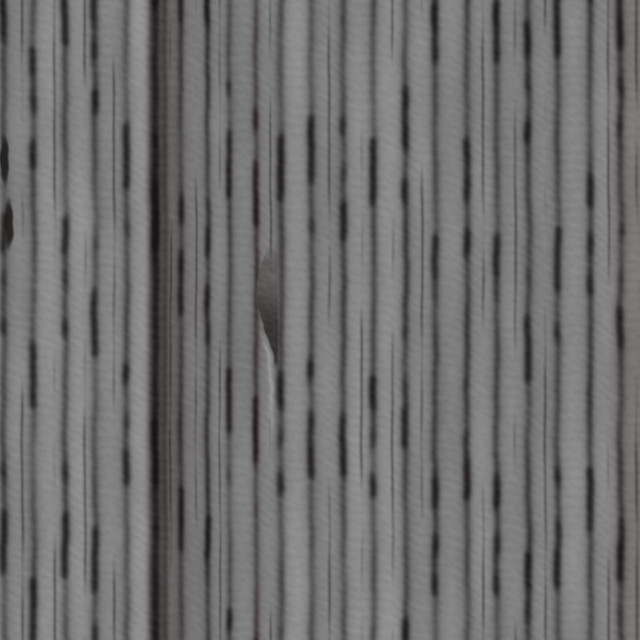
Give the GLSL for this texture, as a Shadertoy shader.

```glsl
// Weathered grey ribbed wood with dark broken grooves, a shaded fold and a torn chip.

float hash(vec2 p) {
    p = fract(p * vec2(0.1031, 0.1137));
    p += dot(p, p.yx + 33.33);
    return fract((p.x + p.y) * p.x * 17.0);
}

// Distance to the nearest scattered cell point
float cellular(vec2 p) {
    vec2 cell = floor(p), f = fract(p);
    float nearest = 2.0;
    for (int j = -1; j <= 1; j++)
    for (int i = -1; i <= 1; i++) {
        vec2 o = vec2(i, j);
        vec2 c = cell + o + 100.0;
        vec2 point = o + vec2(hash(c), hash(c + 57.0));
        nearest = min(nearest, length(point - f));
    }
    return nearest;
}

// Layered sines, roughly -1 to 1
float layeredSines(float t, float seed) {
    return 0.5 * sin(t * 9.0 + seed * 41.0)
         + 0.3 * sin(t * 22.0 + seed * 93.0)
         + 0.2 * sin(t * 49.0 + seed * 17.0);
}

float ribTone(float id, float y) {
    float seed = hash(vec2(id + 20.0, 3.0));
    return 0.535 + 0.055 * (seed - 0.5) + 0.018 * layeredSines(y * 0.6, seed);
}

float bell(float x, float width) {
    return exp(-x * x / (width * width));
}

void mainImage(out vec4 fragColor, in vec2 fragCoord) {
    vec2 uv = fragCoord / iResolution.xy;

    // Rib coordinate: ribs crowd together inside the fold
    float wobble = 0.0012 * layeredSines(uv.y * 1.3, 0.4);
    float x = uv.x + wobble;
    float u = (x - 0.0065) * 20.8 + clamp((x - 0.241) / 0.19, 0.0, 1.0);
    float id = floor(u + 0.5);
    float seed = hash(vec2(id + 20.0, 8.0));
    float d = u - id - 0.14 * (seed - 0.5);
    d += 0.025 * layeredSines(uv.y * 3.0, seed + 0.3);

    // Ribs with rounded shoulders
    float tone = mix(ribTone(id - 1.0, uv.y), ribTone(id, uv.y), smoothstep(-0.15, 0.15, d));
    tone *= 1.0 - 0.13 * bell(d, 0.27);

    // Grooves: a soft line overlaid with darker broken dashes
    float depth = 0.33 + 0.12 * (seed - 0.5) + 0.12 * layeredSines(uv.y, seed);
    float dash = smoothstep(0.05, 0.55, layeredSines(uv.y * 1.7, seed + 0.61));
    tone *= 1.0 - depth * bell(d, 0.12);
    tone *= 1.0 - 0.5 * dash * bell(d + 0.02, 0.10 + 0.03 * dash);

    // Faint hairlines inside some ribs
    float ribSeed = hash(vec2(floor(u) + 20.0, 14.0));
    float hairline = bell(fract(u) - 0.4 - 0.25 * ribSeed, 0.055);
    float hairlineFade = smoothstep(-0.4, 0.5, layeredSines(uv.y * 0.8, ribSeed));
    tone *= 1.0 - 0.3 * step(0.55, ribSeed) * hairline * hairlineFade;

    // Fold: dark seam, then shade that clears to the right
    float fold = x - 0.246;
    float shade = 0.30 * smoothstep(-0.022, 0.008, fold) * exp(-max(fold, 0.0) / 0.085);
    float seam = bell(fold + 0.005, 0.009) * (0.52 + 0.15 * layeredSines(uv.y, 0.2))
               + 0.3 * bell(fold - 0.012, 0.005);
    tone *= (1.0 - shade) * (1.0 - seam);
    float rightShade = smoothstep(0.91, 1.0, uv.x);
    tone *= 1.0 - 0.12 * rightShade;

    // Fine slanted fibres and mottling
    vec2 slanted = vec2(uv.x, uv.y + 0.35 * uv.x);
    float grain = cellular(slanted * vec2(75.0, 110.0)) - 0.5;
    float mottle = cellular(uv * vec2(16.0, 6.0) + 4.0) - 0.5;
    tone += 0.032 * grain - 0.03 * mottle;
    tone += 0.006 * sin(slanted.y * 420.0 + 3.0 * sin(uv.x * 60.0));

    // Torn chip, tapering downward, with a pale curled edge
    vec2 q = uv - vec2(0.434, 0.425);
    float ragged = 0.0025 * layeredSines(uv.y * 5.0, 0.7);
    float left = -0.030 * smoothstep(0.0, 0.11, q.y) + 0.018 * smoothstep(0.12, 0.2, q.y) - 0.004;
    float chip = smoothstep(-0.002, 0.003, q.x - left - ragged)
               * smoothstep(0.003, -0.002, q.x)
               * smoothstep(-0.005, 0.015, q.y) * smoothstep(0.195, 0.165, q.y);
    float chipTone = mix(0.19, 0.36, smoothstep(0.05, 0.14, q.y + 0.4 * q.x)) + 0.06 * grain;
    tone = mix(tone, chipTone, 0.9 * chip);
    float curl = bell(q.x - left + 0.007 - ragged, 0.004)
               * smoothstep(-0.20, -0.02, q.y) * smoothstep(0.07, 0.02, q.y);
    tone += 0.10 * curl;

    // Black knocks on the left edge
    for (int i = 0; i < 2; i++) {
        float k = float(i);
        vec2 r = uv - vec2(0.013 - 0.007 * k, 0.65 + 0.10 * k);
        r.x += 0.003 * layeredSines(uv.y * 4.0, k);
        float knock = 1.0 - smoothstep(0.6, 1.25, length(r / vec2(0.007, 0.038)));
        tone = mix(tone, 0.12, 0.9 * knock);
    }

    // Neutral greys that warm slightly in shadow, the fold and the right edge
    tone = clamp(tone, 0.09, 0.60);
    float warmth = 0.014 * smoothstep(0.53, 0.25, tone) + 0.012 * bell(uv.x - 0.40, 0.012)
                 + 0.012 * rightShade + 0.02 * shade;
    fragColor = vec4(tone + 0.3 * warmth, tone - 0.5 * warmth, tone - 0.6 * warmth, 1.0);
}
```
